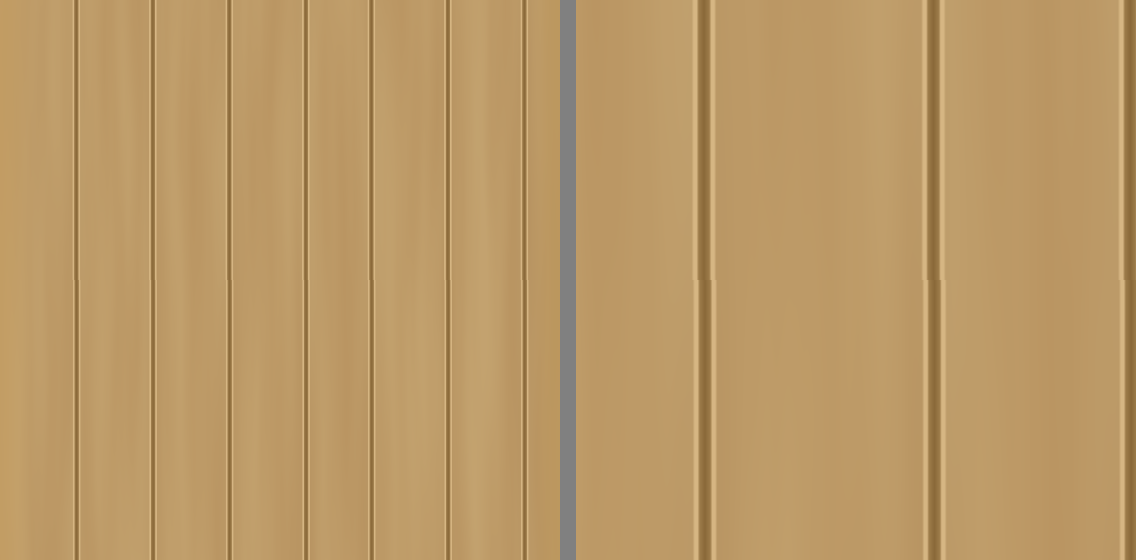
Left: the whole. Right: its middle third, enlarged.
Give the GLSL for this texture, as a WebGL 2 fragment shader.

```glsl
#version 300 es
precision highp float;
// Vertical tan wood boards parted by seven dark grooves with pale bevelled lips.
// Grooves come from a repeated distance, with one narrower board in the row;
// soft grain is gradient noise stretched along each board.
uniform vec2 u_resolution;
out vec4 fragColor;

vec2 hashGradient(vec2 cell) {
    vec3 p = fract(cell.xyx * vec3(0.1031, 0.1030, 0.0973));
    p += dot(p, p.yzx + 33.33);
    float angle = 6.2832 * fract((p.x + p.y) * p.z);
    return vec2(cos(angle), sin(angle));
}

float gradientNoise(vec2 p) {
    vec2 cell = floor(p), f = fract(p);
    vec2 w = f * f * f * (f * (f * 6.0 - 15.0) + 10.0);
    float a = dot(hashGradient(cell), f);
    float b = dot(hashGradient(cell + vec2(1, 0)), f - vec2(1, 0));
    float c = dot(hashGradient(cell + vec2(0, 1)), f - vec2(0, 1));
    float d = dot(hashGradient(cell + vec2(1, 1)), f - vec2(1, 1));
    return mix(mix(a, b, w.x), mix(c, d, w.x), w.y);
}

// Coverage of a vertical stripe, softened by about one pixel
float stripe(float offset, float halfWidth, float soft) {
    return 1.0 - smoothstep(halfWidth - soft, halfWidth + soft, abs(offset));
}

// Broad tone, long streaks and fine grain, different on every board
vec3 woodColor(vec2 uv, float board) {
    vec2 p = uv + vec2(0.0, board * 3.71);
    float bend = 0.012 * gradientNoise(vec2(p.x * 6.0, p.y * 2.5) + 7.0);
    float broad = gradientNoise(vec2((p.x + bend) * 17.0, p.y * 1.3));
    float streak = gradientNoise(vec2((p.x + bend) * 42.0, p.y * 1.8) + 31.0);
    float fine = gradientNoise(vec2(p.x * 110.0, p.y * 5.0) + 63.0);
    float tone = 0.5 + 0.75 * broad + 0.4 * streak + 0.08 * fine;
    vec3 wood = mix(vec3(0.725, 0.580, 0.380), vec3(0.765, 0.637, 0.435), clamp(tone, 0.0, 1.0));

    // Warmer, more saturated outer margins
    float leftMargin = 1.0 - smoothstep(0.0, 0.07, uv.x);
    float rightMargin = smoothstep(0.945, 1.0, uv.x);
    wood = mix(wood, vec3(0.765, 0.615, 0.385), 0.75 * leftMargin);
    return mix(wood, vec3(0.735, 0.590, 0.360), 0.75 * rightMargin);
}

void main() {
    vec2 uv = gl_FragCoord.xy / u_resolution;
    float soft = max(0.0009, 0.6 / u_resolution.x);

    // Regular pitch; the fifth board loses a little of its width
    float pitch = 0.1366;
    float x = uv.x + 0.0195 * step(0.605, uv.x);
    float board = floor(x / pitch);
    float groove = floor(x / pitch + 0.5);
    float offset = x - groove * pitch;
    offset += 0.0006 * (step(0.5, uv.y) - 0.5);
    float present = step(0.5, groove);

    vec3 color = woodColor(uv, board);

    // Faint shade beside the groove, then pale lips, then the dark channel
    color *= 1.0 - 0.035 * present * exp(-abs(offset) * 90.0);
    float lip = stripe(abs(offset) - 0.0052, 0.0015, soft);
    color = mix(color, vec3(0.850, 0.725, 0.525), 0.9 * present * lip);
    float channel = stripe(offset, 0.0036, soft);
    vec3 channelColor = mix(vec3(0.530, 0.400, 0.215), vec3(0.610, 0.480, 0.285),
                            smoothstep(-0.001, 0.0036, abs(offset)));
    color = mix(color, channelColor, present * channel);

    fragColor = vec4(color, 1.0);
}
```
